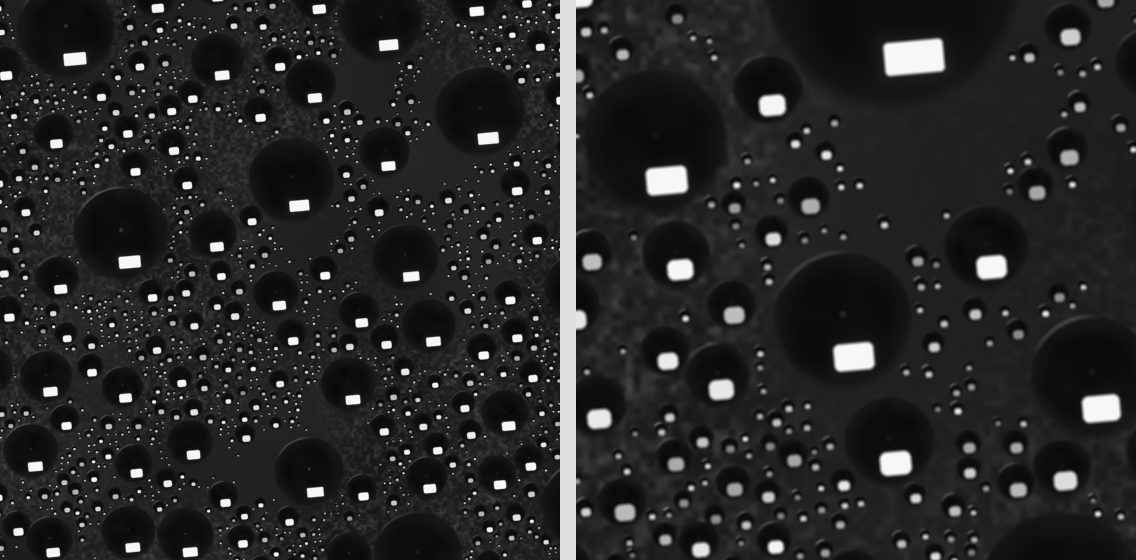
Left, the full canvas; right, a detail of the centre.
Give the GLSL for this texture, as a Shadertoy shader.

```glsl
// Dark water drops of many sizes on a grey pane, each with a small window glint.
#define LAYERS 6
#define BIGGEST_CELL 0.25
#define CELL_SHRINK 0.55
#define JITTER 0.44
#define SOFTNESS 0.0016
#define PANE_GREY 0.135
#define DROP_GREY 0.045
#define GLINT_WHITE 0.97
#define GLINT_TILT 0.09

vec3 hash3(vec2 p) {
    vec3 q = fract(vec3(p.xyx) * vec3(0.1031, 0.1030, 0.0973));
    q += dot(q, q.yxz + 33.33);
    return fract((q.xxy + q.yzz) * q.zyx);
}

float noise(vec2 p) {
    vec2 i = floor(p), f = fract(p);
    f *= f * (3.0 - 2.0 * f);
    return mix(mix(hash3(i).x, hash3(i + vec2(1, 0)).x, f.x),
               mix(hash3(i + vec2(0, 1)).x, hash3(i + vec2(1, 1)).x, f.x), f.y);
}

mat2 turn(float a) {
    return mat2(cos(a), sin(a), -sin(a), cos(a));
}

float cellSize(int layer) {
    return BIGGEST_CELL * pow(CELL_SHRINK, float(layer));
}

// Each layer has its own turned grid, so the rows do not line up.
mat2 gridTurn(int layer) {
    return turn(0.5 + 1.13 * float(layer));
}

vec2 cellAt(vec2 p, int layer) {
    return floor(gridTurn(layer) * p / cellSize(layer));
}

// Centre and radius of the drop in a cell; radius 0 where there is none.
vec3 dropIn(vec2 cell, int layer) {
    float size = cellSize(layer), depth = float(layer) / float(LAYERS - 1);
    vec2 key = cell + 71.0 * float(layer) + 200.0;
    vec3 h = hash3(key);
    vec2 centre = transpose(gridTurn(layer)) * (cell + 0.5 + (h.xy - 0.5) * JITTER) * size;
    float crowd = noise(centre * 6.0 + 40.0) - 0.5;
    float chance = mix(0.64, 0.86, depth) + crowd * 0.9 * depth;
    float radius = size * mix(0.24, 0.38, h.z);
    return vec3(centre, hash3(key + 411.0).y < chance ? radius : 0.0);
}

// True when a drop would run into one of a larger layer.
bool swallowed(vec3 drop, int layer) {
    for (int big = 0; big < layer; big++) {
        vec2 home = cellAt(drop.xy, big);
        for (int k = 0; k < 9; k++) {
            vec3 other = dropIn(home + vec2(k % 3 - 1, k / 3 - 1), big);
            if (other.z > 0.0 && distance(other.xy, drop.xy) < other.z + drop.z * 0.8) return true;
        }
    }
    return false;
}

float roundBox(vec2 p, vec2 halfSize, float corner) {
    vec2 q = abs(p) - halfSize + corner;
    return length(max(q, 0.0)) + min(max(q.x, q.y), 0.0) - corner;
}

// Paints one drop over the grey beneath it.
float paintDrop(float grey, vec2 p, vec3 drop, float soft) {
    vec2 u = (p - drop.xy) / drop.z;
    float blur = soft / drop.z, dist = length(u);
    float large = sqrt(smoothstep(0.002, 0.075, drop.z));
    vec3 h = hash3(floor(drop.xy * 4000.0));

    // Body, a little paler and softer toward its lower edge
    float edge = blur + mix(0.03, 0.14, smoothstep(0.5, -0.8, u.y));
    float body = DROP_GREY + 0.035 * smoothstep(0.55, 1.0, dist)
               + 0.025 * (noise(u * 3.0 + h.xy * 50.0) - 0.4);
    grey = mix(grey, body, 1.0 - smoothstep(1.0 - edge, 1.0 + blur * 0.5, dist));

    // Thin lit rim at the upper left
    float side = smoothstep(0.75, 1.0, dot(u / max(dist, 0.01), vec2(-0.5, 0.866)));
    float rim = 1.0 - smoothstep(0.0, 0.025 + blur, abs(dist - 0.97));
    grey += 0.22 * h.x * h.x * side * rim;

    // Faint speck near the middle
    float speck = 1.0 - smoothstep(0.02, 0.04 + blur, length(u - vec2(0.0, 0.1)));
    grey += 0.16 * h.y * large * speck;

    // Window glint: a tilted box on large drops, a round dot on small ones
    vec2 g = turn(-GLINT_TILT) * (u - mix(vec2(0.08, -0.3), vec2(0.18, -0.56), large));
    vec2 halfSize = mix(vec2(0.46, 0.4), vec2(0.225, 0.125), large);
    float box = roundBox(g, halfSize, halfSize.y * mix(1.0, 0.3, large));
    float bright = GLINT_WHITE * mix(0.5 + 0.5 * h.z, 1.0, smoothstep(0.1, 0.5, large));
    grey += 0.07 * exp(-max(box, 0.0) * 14.0) * large;
    return mix(grey, bright, 1.0 - smoothstep(-blur, blur, box));
}

void mainImage(out vec4 fragColor, in vec2 fragCoord) {
    vec2 p = fragCoord / iResolution.y;
    float soft = max(SOFTNESS, 0.8 / iResolution.y);

    // Pane with slow shading and fine mist
    float mist = noise(p * 230.0) * noise(p * 140.0 + 9.0);
    float grey = PANE_GREY + 0.05 * (noise(p * 7.0) - 0.5);
    grey += 0.17 * (mist - 0.2) * smoothstep(0.25, 0.7, noise(p * 6.0 + 40.0));

    // Drops, from the smallest layer to the largest
    for (int layer = LAYERS - 1; layer >= 0; layer--) {
        vec2 home = cellAt(p, layer);
        for (int k = 0; k < 9; k++) {
            vec3 drop = dropIn(home + vec2(k % 3 - 1, k / 3 - 1), layer);
            if (drop.z > 0.0 && distance(p, drop.xy) < drop.z * 1.06 + soft && !swallowed(drop, layer))
                grey = paintDrop(grey, p, drop, soft);
        }
    }
    fragColor = vec4(vec3(clamp(grey, 0.0, 1.0)), 1.0);
}
```
